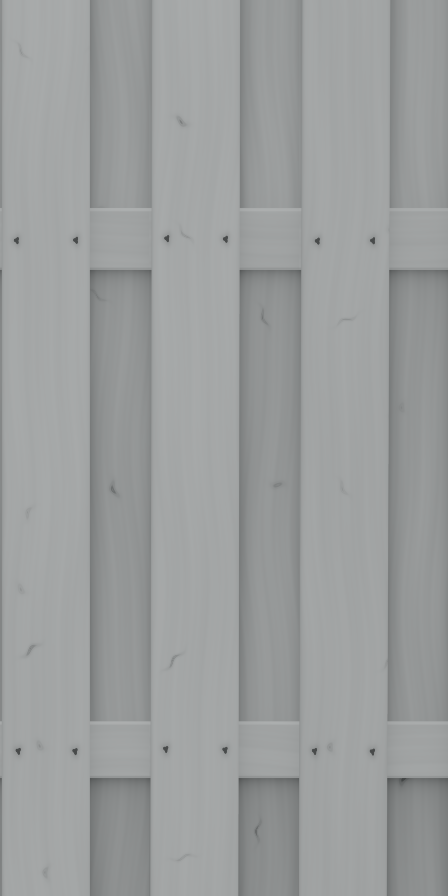
Reproduce this texture procedurally as a Shadertoy shader.

```glsl
const float BOARD_LEFT = 0.012;
const float BOARD_WIDTH = 0.59;
const float GAP_WIDTH = 1.0 - BOARD_WIDTH;
const float FRONT_TONE = 0.640;
const float BACK_TONE = 0.592;
const float RAIL_TONE = 0.632;
const float NAIL_TONE = 0.27;

float hash(vec2 p) {
    p = fract(p * vec2(0.1031, 0.1137));
    p += dot(p, p.yx + 33.33);
    return fract((p.x + p.y) * p.x * 47.3);
}

// 1 inside the interval, 0 outside, with soft ends
float band(float x, float lo, float hi, float aa) {
    return smoothstep(lo - aa, lo + aa, x) * (1.0 - smoothstep(hi - aa, hi + aa, x));
}

// Fine fibres running along y, plus broad uneven paint
float woodGrain(vec2 p, float seed) {
    float bend = 0.04 * sin(p.y * 1.7 + seed) + 0.015 * sin(p.y * 4.1 + seed * 2.3);
    float x = p.x + bend;
    float fibres = 0.0;
    float amp = 0.003;
    float freq = 31.0;
    for (int i = 0; i < 4; i++) {
        fibres += amp * sin(x * freq + seed * freq + 2.0 * sin(p.y * 1.3 + freq));
        freq *= 1.73;
        amp *= 0.8;
    }
    float paint = 0.004 * sin(p.y * 2.1 + seed * 5.0 + 2.0 * sin(x * 6.0));
    return fibres + paint;
}

// Sparse knots and scratches, one candidate per cell
float blemishes(vec2 p, float seed) {
    vec2 cellSize = vec2(0.5, 0.6);
    vec2 cell = floor(p / cellSize);
    vec2 key = cell + seed * 17.0 + 3.0;
    if (hash(key) > 0.42) return 0.0;
    vec2 jitter = vec2(hash(key + 11.3), hash(key + 27.9));
    vec2 q = p - (cell + 0.25 + 0.5 * jitter) * cellSize;
    float angle = 6.283 * hash(key + 41.1);
    float c = cos(angle), s = sin(angle);
    q = mat2(c, s, -s, c) * q;
    q.y += 0.012 * sin(q.x * 45.0 + angle);
    float slim = hash(key + 58.7);
    float d = length(q / mix(vec2(0.035, 0.025), vec2(0.075, 0.011), slim));
    float core = exp(-d * d * 1.6) * (0.75 + 0.25 * sin(d * 9.0 + angle));
    float halo = 0.25 * exp(-d * 0.9) * (1.0 - smoothstep(1.0, 3.0, d));
    return (core + halo) * mix(0.04, 0.15, hash(key + 73.3));
}

// Dark nail head with a faint stain around it
float nail(vec2 p, vec2 centre, float aa) {
    vec2 q = (p - centre) / vec2(0.75, 1.0);
    float d = length(q) + 0.005 * sin(3.0 * atan(q.y, q.x) + centre.y * 9.0);
    float head = 1.0 - smoothstep(0.021 - aa, 0.021 + aa, d);
    return 0.75 * head + 0.22 * exp(-d * d * 600.0);
}

float railCentre(int i) { return 0.98 + 3.42 * float(i); }
float railHalf(int i) { return 0.190 + 0.017 * float(i); }

// Rear boards and crossing rails, shaded by the front boards
float rearTone(vec2 p, float gapX, float id, float aa) {
    float seed = id + 9.0;
    float tone = BACK_TONE + 0.018 * smoothstep(4.3, 4.8, p.y)
               - 0.025 * (1.0 - smoothstep(0.7, 1.3, p.y));
    tone += 1.4 * woodGrain(p, seed) - blemishes(p, seed);
    float sideShade = 0.12 * exp(-gapX / 0.06) + 0.08 * exp(-(GAP_WIDTH - gapX) / 0.06);
    tone -= sideShade;

    for (int i = 0; i < 2; i++) {
        float y = p.y - railCentre(i);
        float h = railHalf(i);
        float below = max(-h - y, 0.0);
        tone -= step(y, -h) * (0.12 * exp(-below / 0.045) + 0.035 * exp(-below / 0.25));
        float rail = RAIL_TONE + woodGrain(p.yx, seed + float(i)) - 0.35 * sideShade;
        rail += 0.04 * band(y, h - 0.022, h, aa);
        rail -= 0.05 * band(y, -h, -h + 0.015, aa);
        tone = mix(tone, rail, band(y, -h, h, aa));
    }
    return tone;
}

// One front board, x measured from its left edge
float frontTone(vec2 p, float x, float id, float aa) {
    float tone = FRONT_TONE + 0.012 * (hash(vec2(id, 5.0)) - 0.5) + 0.002 * (p.y - 3.0);
    tone += woodGrain(p, id) - blemishes(p, id);
    tone -= 0.07 * exp(-x / 0.012) + 0.03 * exp(-(BOARD_WIDTH - x) / 0.012);
    for (int i = 0; i < 4; i++) {
        int row = i / 2;
        float side = float(i - 2 * row);
        vec2 wobble = vec2(hash(vec2(id, float(i) + 2.0)), hash(vec2(id + 7.0, float(i)))) - 0.5;
        vec2 centre = vec2(0.105 + 0.385 * side, railCentre(row) - 0.005);
        tone = mix(tone, NAIL_TONE, nail(vec2(x, p.y), centre + 0.02 * wobble, aa));
    }
    return tone;
}

void mainImage(out vec4 fragColor, in vec2 fragCoord) {
    // One unit is the spacing of the boards: 3 across, 6 high
    vec2 p = fragCoord / iResolution.xy * vec2(3.0, 6.0);
    float aa = 2.0 / iResolution.x;
    float id = floor(p.x);
    float lean = 0.002 * id * (p.y - 3.0);
    float x = fract(p.x) - BOARD_LEFT - lean;
    float gapX = mod(x - BOARD_WIDTH, 1.0);

    float rear = rearTone(p, min(gapX, GAP_WIDTH), id, aa);
    float front = frontTone(p, clamp(x, 0.0, BOARD_WIDTH), id, aa);
    float tone = mix(rear, front, band(x, 0.0, BOARD_WIDTH, aa));
    fragColor = vec4(tone + vec3(0.0, 0.01, 0.01), 1.0);
}
```
